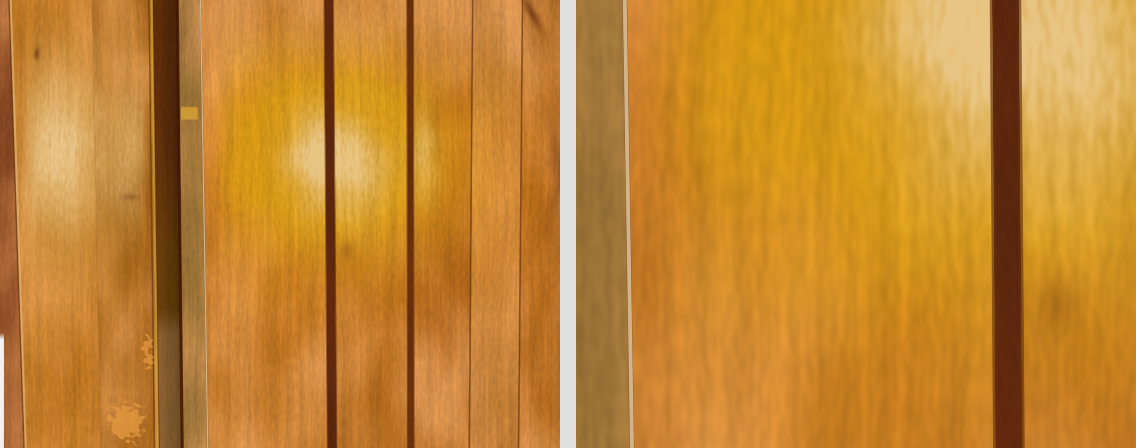
Left: the whole. Right: its middle third, enlarged.
Give the GLSL for this texture, as a WebGL 2 fragment shader.

```glsl
#version 300 es
precision highp float;
// Varnished upright wood boards of uneven width, with dark gaps and a recess.
// Slightly leaning edges select each strip; stretched gradient noise makes the
// grain, and soft elliptical lobes add golden lamp reflections.

uniform vec2 u_resolution;
out vec4 fragColor;

const int STRIPS = 13;

// Left edge of every strip: x at the top, x at the bottom.
const vec2 EDGES[STRIPS] = vec2[](
  vec2(-0.1, -0.1), vec2(0.016, 0.043), vec2(0.164, 0.180), vec2(0.266, 0.276),
  vec2(0.273, 0.284), vec2(0.318, 0.327), vec2(0.358, 0.371), vec2(0.579, 0.585),
  vec2(0.595, 0.601), vec2(0.727, 0.728), vec2(0.738, 0.739), vec2(0.844, 0.838),
  vec2(0.933, 0.926));

const vec3 TINTS[STRIPS] = vec3[](
  vec3(0.55, 0.29, 0.14), vec3(0.76, 0.47, 0.13), vec3(0.64, 0.38, 0.08),
  vec3(0.68, 0.48, 0.13), vec3(0.36, 0.16, 0.05), vec3(0.62, 0.46, 0.22),
  vec3(0.79, 0.48, 0.14), vec3(0.36, 0.15, 0.05), vec3(0.76, 0.45, 0.12),
  vec3(0.40, 0.18, 0.04), vec3(0.72, 0.41, 0.11), vec3(0.79, 0.50, 0.19),
  vec3(0.74, 0.43, 0.11));

vec2 gradientAt(vec2 cell) {
  vec3 h = fract(cell.xyx * vec3(0.1031, 0.1030, 0.0973));
  h += dot(h, h.yzx + 33.33);
  float angle = 6.2832 * fract((h.x + h.y) * h.z);
  return vec2(cos(angle), sin(angle));
}

float noise(vec2 p) {
  vec2 i = floor(p), f = p - i;
  vec2 s = f * f * f * (f * (f * 6.0 - 15.0) + 10.0);
  vec2 e = vec2(0.0, 1.0);
  float low = mix(dot(gradientAt(i), f), dot(gradientAt(i + e.yx), f - e.yx), s.x);
  float high = mix(dot(gradientAt(i + e), f - e), dot(gradientAt(i + 1.0), f - 1.0), s.x);
  return 1.4 * mix(low, high, s.y);
}

// Soft elliptical spot.
float lobe(vec2 p, vec2 center, vec2 radius) {
  vec2 d = (p - center) / radius;
  return exp(-dot(d, d));
}

// Smooth-edged vertical line.
float line(float x, float center, float halfWidth, float px) {
  return 1.0 - smoothstep(halfWidth - px, halfWidth + px, abs(x - center));
}

float edgeX(int i, float y) {
  return mix(EDGES[i].y, EDGES[i].x, y);
}

void main() {
  vec2 p = gl_FragCoord.xy / u_resolution;
  float x = p.x, px = 0.7 / u_resolution.x;

  // Strip colours, with a private grain offset for each strip
  vec3 color = TINTS[0];
  float seed = 0.0, seam = 0.0;
  for (int i = 1; i < STRIPS; i++) {
    float e = edgeX(i, p.y);
    color = mix(color, TINTS[i], smoothstep(-px, px, x - e));
    seed += 17.3 * step(e, x);
    seam = max(seam, (i == 2 ? 0.1 : 0.65) * line(x, e, 0.0014, px));
  }
  float wood = smoothstep(0.4, 0.6, color.r);

  // Tan ends, broad stains, long grain and fine surface texture
  vec2 g = vec2(x + 0.006 * noise(p * vec2(5.0, 4.0) + seed), p.y);
  float stain = noise(p * vec2(9.0, 3.5) + seed) + 0.5 * noise(p * vec2(22.0, 9.0) + seed);
  float grain = 0.5 * noise(g * vec2(85.0, 2.2) + seed) + 0.4 * noise(g * vec2(190.0, 8.0) + seed);
  float fine = noise(g * vec2(230.0, 55.0) + seed);
  float ends = smoothstep(0.72, 0.95, p.y) + 0.6 * smoothstep(0.4, 0.1, p.y);
  float pale = clamp(0.25 + 0.55 * ends * smoothstep(0.25, 0.4, x) + 0.6 * stain, 0.0, 1.0);
  color = mix(color, vec3(0.82, 0.57, 0.33), 0.8 * wood * pale);
  color *= 1.0 + 0.12 * grain * (0.4 + 0.6 * wood) + 0.09 * stain + 0.06 * fine;

  // Golden halo and pale glare on the varnish
  vec2 q = p + 0.02 * noise(p * 12.0 + seed);
  float halo = 1.7 * lobe(q, vec2(0.59, 0.65), vec2(0.2, 0.2)) * smoothstep(0.36, 0.42, x);
  color = mix(color, vec3(0.84, 0.60, 0.07) * (1.0 + 0.12 * grain + 0.05 * fine), min(halo, 0.92) * wood);
  float left = smoothstep(0.02, 0.06, x) * smoothstep(0.27, 0.25, x);
  color = mix(color, vec3(0.82, 0.58, 0.22), 0.6 * wood * left * lobe(q, vec2(0.12, 0.64), vec2(0.15, 0.24)));
  float glare = left * (0.85 * lobe(q, vec2(0.105, 0.66), vec2(0.07, 0.18))
    + 0.45 * lobe(q, vec2(0.235, 0.66), vec2(0.04, 0.15)))
    + 0.85 * lobe(q, vec2(0.562, 0.65), vec2(0.045, 0.1))
    + 0.8 * lobe(q, vec2(0.635, 0.63), vec2(0.055, 0.1))
    + 0.45 * lobe(q, vec2(0.755, 0.66), vec2(0.025, 0.09));
  color = mix(color, vec3(0.92, 0.79, 0.56), wood * clamp(glare * (1.0 + 0.3 * grain + 0.25 * fine), 0.0, 0.9));

  // Knots and dark figure
  float knots = 0.6 * lobe(p, vec2(0.066, 0.88), vec2(0.005, 0.014))
    + 0.35 * lobe(p, vec2(0.232, 0.56), vec2(0.016, 0.008))
    + 0.25 * lobe(p, vec2(0.62, 0.44), vec2(0.012, 0.02))
    + 0.65 * lobe(p + vec2(0.4 * (p.y - 0.97), 0.0), vec2(0.95, 0.97), vec2(0.008, 0.04))
    + 0.55 * lobe(q, vec2(0.99, 0.62), vec2(0.014, 0.13)) * (0.8 + grain);
  color = mix(color, vec3(0.38, 0.17, 0.05), wood * clamp(knots, 0.0, 0.8));

  // Recess: dark above, dusty olive below, with a shadowed right side
  float a = edgeX(4, p.y), b = edgeX(5, p.y);
  float recess = smoothstep(-px, px, x - a) * smoothstep(px, -px, x - b);
  vec3 dusty = mix(vec3(0.55, 0.38, 0.19), vec3(0.42, 0.25, 0.04), smoothstep(0.24, 0.32, p.y));
  dusty = mix(dusty, vec3(0.38, 0.18, 0.04), smoothstep(0.35, 0.75, p.y));
  dusty *= 1.0 - 0.25 * smoothstep(a, b, x) + 0.1 * grain + 0.05 * fine;
  color = mix(color, dusty, recess);

  // Seams, pale left edges and bright trim beside the recess
  color = mix(color, vec3(0.38, 0.18, 0.05), seam);
  color = mix(color, vec3(0.85, 0.70, 0.46), 0.75 * line(x, edgeX(1, p.y) + 0.003, 0.0018, px));
  color = mix(color, vec3(0.88, 0.78, 0.62), 0.85 * line(x, edgeX(6, p.y), 0.0012, px));
  color = mix(color, vec3(0.84, 0.64, 0.2), 0.6 * line(x, a - 0.002, 0.0018, px));
  color = mix(color, vec3(0.25, 0.09, 0.02), 0.8 * line(x, b - 0.002, 0.0025, px));

  // Bright worn patches, a small lit tag and the open lower left corner
  float ragged = 0.4 * noise(p * 50.0) + 0.4 * noise(p * 110.0);
  float worn = lobe(p, vec2(0.225, 0.055), vec2(0.034, 0.045)) + 0.7 * lobe(p, vec2(0.265, 0.22), vec2(0.012, 0.05));
  color = mix(color, vec3(0.9, 0.6, 0.25), 0.75 * smoothstep(0.4, 0.6, worn + ragged) * step(x, a) * smoothstep(0.1, 0.3, worn));
  color = mix(color, vec3(0.85, 0.64, 0.2), 0.8 * line(x, 0.338, 0.015, px) * line(p.y, 0.747, 0.014, 0.003));
  color = mix(color, vec3(0.95), line(x, 0.0, 0.007, px) * smoothstep(0.26, 0.24, p.y));
  fragColor = vec4(clamp(color, 0.0, 1.0), 1.0);
}
```
